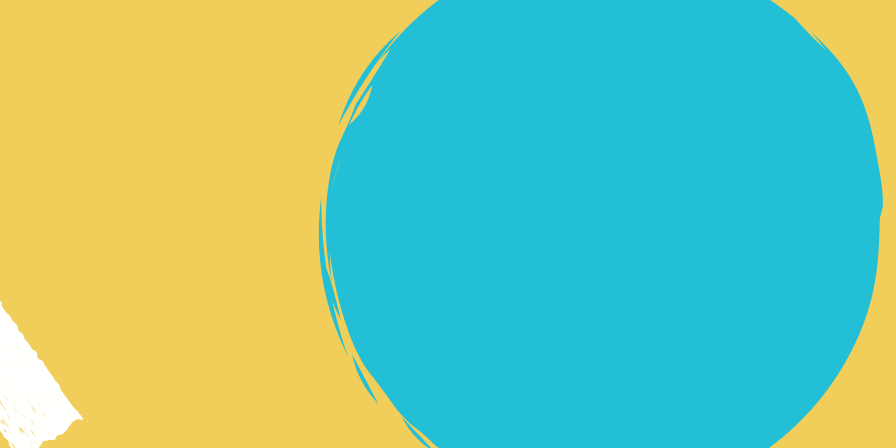
This background is drawn by a Shadertoy shader. Its source:

```glsl
// A large blue disc of paint on a yellow ground, with a white dab at lower left.
// The disc is a circle of varying radius; tapered bent strokes cut and extend
// its rim. The dab is a rotated box with noisy ends and dry-bristle flecks.

#define YELLOW vec3(0.945, 0.804, 0.349)
#define BLUE vec3(0.133, 0.749, 0.843)
#define WHITE vec3(1.0, 1.0, 0.995)
#define DISC_CENTER vec2(134.8, 50.0)
#define DISC_RADIUS 62.1
#define DAB_ORIGIN vec2(0.0, 32.5)
#define DAB_DIRECTION vec2(0.577, -0.816)
#define DAB_SIZE vec2(31.6, 16.6)
#define DAB_ROUGHNESS 1.6

const int CUT_COUNT = 6;
const int STROKE_COUNT = 11;

// Start and end of each rim stroke: yellow cuts first, then blue bristles
const vec4 strokeEnds[STROKE_COUNT] = vec4[](
    vec4(76.0, 71.6, 87.2, 89.1), vec4(78.0, 72.2, 83.1, 81.0),
    vec4(73.6, 43.8, 79.7, 21.1), vec4(81.8, 17.7, 89.8, 6.8),
    vec4(91.7, 5.2, 98.0, -0.6), vec4(176.6, 96.9, 184.1, 89.1),
    vec4(75.6, 72.1, 89.3, 93.0), vec4(71.7, 56.0, 77.6, 20.6),
    vec4(72.9, 40.1, 76.0, 28.9), vec4(78.6, 20.8, 84.4, 9.9),
    vec4(89.8, 6.8, 97.2, -1.0));

// Sideways bend and half width at the middle of each stroke
const vec2 strokeShape[STROKE_COUNT] = vec2[](
    vec2(0.6, 0.75), vec2(-0.3, 0.6), vec2(-1.2, 0.35), vec2(-0.2, 0.3),
    vec2(0.1, 0.25), vec2(0.1, 0.28), vec2(1.2, 0.6), vec2(-2.1, 0.6),
    vec2(-0.3, 0.45), vec2(-0.4, 0.45), vec2(-0.4, 0.4));

float hash(vec2 p) {
    vec3 q = fract(p.xyx * 0.1031);
    q += dot(q, q.yzx + 33.33);
    return fract((q.x + q.y) * q.z);
}

float noise(vec2 p) {
    vec2 cell = floor(p);
    vec2 f = fract(p);
    f = f * f * (3.0 - 2.0 * f);
    return mix(mix(hash(cell), hash(cell + vec2(1, 0)), f.x),
               mix(hash(cell + vec2(0, 1)), hash(cell + vec2(1, 1)), f.x), f.y);
}

float coverage(float dist, float pixel) {
    return clamp(0.5 - dist / pixel, 0.0, 1.0);
}

// Distance to a stroke that bends as a parabola and tapers at both ends
float strokeDistance(vec2 p, vec4 ends, vec2 shape) {
    vec2 span = ends.zw - ends.xy;
    float len = length(span);
    vec2 dir = span / len;
    vec2 q = p - ends.xy;
    float along = dot(q, dir);
    float t = clamp(along / len, 0.0, 1.0);
    float profile = 4.0 * t * (1.0 - t);
    float side = dot(q, vec2(-dir.y, dir.x)) - shape.x * profile;
    return length(vec2(side, along - t * len)) - shape.y * profile;
}

float bump(float x, float center, float width) {
    float d = (x - center) / width;
    return exp(-d * d);
}

// Circle with a swollen upper right, a notch at right and a dent at left
float discDistance(vec2 p) {
    vec2 q = p - DISC_CENTER;
    float angle = atan(q.y, q.x);
    float radius = DISC_RADIUS + 1.9 * bump(angle, 0.52, 0.27)
        - 0.6 * bump(angle, -0.02, 0.2) - 0.8 * bump(angle, 2.75, 0.1)
        + 0.7 * smoothstep(0.01, 0.07, angle) * bump(angle, 0.08, 0.12);
    return length(q) - radius;
}

// Box along the brush direction; x runs along it, y across it
float dabDistance(vec2 p) {
    vec2 q = p - DAB_ORIGIN;
    vec2 b = vec2(dot(q, DAB_DIRECTION), dot(q, vec2(DAB_DIRECTION.y, -DAB_DIRECTION.x)));
    float tip = DAB_SIZE.x + DAB_ROUGHNESS * (noise(vec2(b.y * 0.9, 3.0)) - 0.5);
    float wobble = 0.6 * (noise(vec2(b.x * 0.8, b.y * 2.0)) - 0.5);
    float box = max(b.x - tip, max(-b.y, b.y - DAB_SIZE.y) + wobble);
    // Bare flecks grow more common toward the lower side
    float dryness = noise(vec2(b.x * 0.5, b.y * 2.5) + 17.0);
    float threshold = 1.04 - 0.16 * smoothstep(3.0, DAB_SIZE.y, b.y);
    return max(box, (dryness - threshold) * 0.8);
}

void mainImage(out vec4 fragColor, in vec2 fragCoord) {
    // The canvas is 100 units high
    float pixel = 100.0 / iResolution.y;
    vec2 p = fragCoord * pixel;

    vec3 color = mix(YELLOW, BLUE, coverage(discDistance(p), pixel));

    // Rim cuts and bristles
    for (int i = 0; i < STROKE_COUNT; i++) {
        vec3 paint = i < CUT_COUNT ? YELLOW : BLUE;
        float d = strokeDistance(p, strokeEnds[i], strokeShape[i]);
        color = mix(color, paint, coverage(d, pixel));
    }

    // Faint scratch inside the left rim
    float scratch = strokeDistance(p, vec4(74.0, 57.9, 76.2, 65.1), vec2(0.1, 0.15));
    color = mix(color, YELLOW, 0.25 * coverage(scratch, pixel));

    color = mix(color, WHITE, coverage(dabDistance(p), pixel));
    fragColor = vec4(color, 1.0);
}
```
